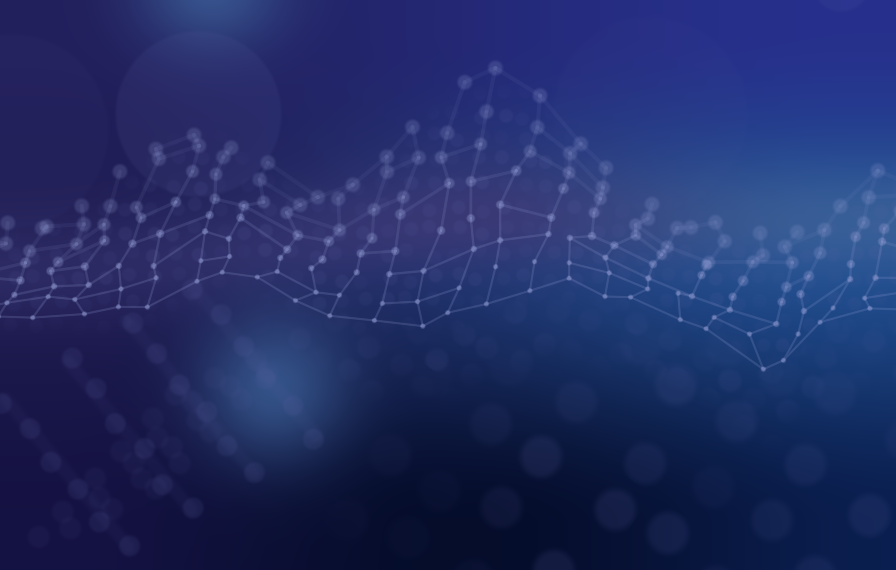
This background is drawn by a Shadertoy shader. Its source:

```glsl
const int ROWS = 8;
const float COLUMN_STEP = 0.066;
const float SLANT = 0.08;
const float NODE_JITTER = 0.55;
const vec3 TOP_LEFT = vec3(0.13, 0.12, 0.36);
const vec3 TOP_RIGHT = vec3(0.15, 0.19, 0.55);
const vec3 MID_LEFT = vec3(0.12, 0.11, 0.32);
const vec3 MID_RIGHT = vec3(0.13, 0.31, 0.57);
const vec3 LOW_LEFT = vec3(0.08, 0.07, 0.26);
const vec3 LOW_MID = vec3(0.02, 0.05, 0.17);
const vec3 LOW_RIGHT = vec3(0.04, 0.12, 0.31);
const vec3 HAZE_LEFT = vec3(0.23, 0.22, 0.46);
const vec3 HAZE_RIGHT = vec3(0.25, 0.39, 0.60);
const vec3 GLOW = vec3(0.24, 0.39, 0.61);
const vec3 MESH = vec3(0.56, 0.60, 0.82);
const vec3 BOKEH = vec3(0.36, 0.38, 0.64);

float hash(vec2 c) {
    vec3 q = fract(c.xyx * vec3(0.1031, 0.1030, 0.0973));
    q += dot(q, q.yzx + 33.33);
    return fract((q.x + q.y) * q.z);
}

float bump(float x, float center, float width) {
    float t = (x - center) / width;
    return exp(-t * t);
}

float disk(vec2 p, float radius, float soft) {
    return 1.0 - smoothstep(radius - soft, radius + soft, length(p));
}

float segment(vec2 p, vec2 a, vec2 b) {
    vec2 ab = b - a;
    return length(p - a - ab * clamp(dot(p - a, ab) / dot(ab, ab), 0.0, 1.0));
}

float crest(float x) {
    return 0.59 + 0.18 * bump(x, 0.34, 0.18) + 0.28 * bump(x, 0.86, 0.21)
         + 0.13 * bump(x, 1.56, 0.09);
}

float trough(float x) {
    return 0.45 + 0.08 * bump(x, 0.41, 0.10) - 0.02 * bump(x, 0.73, 0.08)
         + 0.05 * bump(x, 1.00, 0.14) - 0.085 * bump(x, 1.34, 0.09);
}

// Jittered vertex of the wave surface
vec2 node(float column, float row) {
    float v = row / float(ROWS - 1);
    vec2 cell = vec2(column + 17.0, row + 5.0);
    float x = (column + NODE_JITTER * (hash(cell) - 0.5)) * COLUMN_STEP + SLANT * v;
    float y = mix(trough(x), crest(x), v) + 0.026 * (hash(cell + 41.0) - 0.5);
    return vec2(x, y);
}

// Cellular field of soft disks
float bokehField(vec2 p, float size, float radius) {
    vec2 cell = floor(p / size) + 30.0;
    vec2 offset = vec2(hash(cell), hash(cell + 13.0)) - 0.5;
    vec2 local = (fract(p / size) - 0.5 - 0.4 * offset) * size;
    return disk(local, radius, radius * 0.25) * (0.3 + 0.7 * hash(cell + 7.0));
}

vec3 backdrop(vec2 p) {
    float across = smoothstep(0.1, 1.5, p.x);
    vec3 low = mix(LOW_LEFT, LOW_MID, smoothstep(0.1, 0.75, p.x));
    low = mix(low, LOW_RIGHT, smoothstep(0.85, 1.6, p.x));
    vec3 color = mix(low, mix(MID_LEFT, MID_RIGHT, across), smoothstep(0.08, 0.58, p.y));
    color = mix(color, mix(TOP_LEFT, TOP_RIGHT, across), smoothstep(0.58, 0.95, p.y));

    // Misty band, fading faster below
    float dy = p.y - 0.52 - 0.09 * smoothstep(0.0, 0.9, p.x);
    float haze = bump(dy, 0.0, dy > 0.0 ? 0.10 : 0.085) * mix(0.5, 0.75, smoothstep(0.2, 0.8, p.x));
    haze += 0.25 * bump(p.x, 0.85, 0.24) * bump(p.y, 0.68, 0.11);
    color = mix(color, mix(HAZE_LEFT, HAZE_RIGHT, smoothstep(0.8, 1.5, p.x)), haze);

    // Coloured lights
    color = mix(color, GLOW, 0.75 * bump(length(p - vec2(0.48, 0.32)), 0.0, 0.13));
    return mix(color, GLOW, 0.75 * bump(length((p - vec2(0.37, 1.02)) * vec2(1.0, 1.2)), 0.0, 0.13));
}

float blurredShapes(vec2 p) {
    // Large faint rings of light
    float light = 0.13 * disk(p - vec2(0.348, 0.80), 0.145, 0.004);
    light += 0.05 * disk(p - vec2(0.02, 0.77), 0.17, 0.005);
    light += 0.04 * disk(p - vec2(1.14, 0.80), 0.17, 0.006);
    light += 0.10 * disk(p - vec2(1.475, 1.03), 0.05, 0.004);

    // Beads falling, then rising, at lower left
    for (int k = 0; k < 4; k++) {
        float f = float(k);
        vec2 start = vec2(0.01 + 0.11 * f, 0.30 + 0.065 * f);
        vec2 stride = vec2(0.043, -0.052);
        vec2 rise = vec2(0.06 + 0.07 * f, 0.05 + 0.03 * f);
        for (int i = 0; i < 6; i++) {
            float n = float(i);
            float wobble = 0.016 * (hash(vec2(n, f)) - 0.5);
            light += 0.14 * disk(p - start - stride * n - wobble, 0.018, 0.004);
            light += 0.08 * disk(p - rise - vec2(0.05, 0.052) * n + wobble, 0.019, 0.005);
        }
        float beam = segment(p, start, start + stride * 5.0);
        light += 0.07 * (1.0 - smoothstep(0.004, 0.018, beam));
    }

    // Diagonal disks below and fine disks in the mist
    vec2 turned = mat2(0.83, 0.56, -0.56, 0.83) * p;
    float below = smoothstep(0.5, 0.95, p.x) * (1.0 - smoothstep(0.28, 0.46, p.y));
    light += 0.17 * below * bokehField(turned, 0.125, 0.036);
    float mist = smoothstep(-0.06, 0.05, p.y - trough(p.x)) * (1.0 - smoothstep(-0.08, 0.02, p.y - crest(p.x)));
    light += 0.15 * mist * bokehField(p, 0.041, 0.012);
    float fringe = bump(p.y, trough(p.x) - 0.07, 0.05) * smoothstep(0.4, 0.65, p.x);
    return light + 0.12 * fringe * bokehField(turned + 0.4, 0.062, 0.020);
}

// Linked points, sharp in front and soft behind
float mesh(vec2 p, float pixel) {
    float light = 0.0;
    for (int j = 0; j < ROWS; j++) {
        float row = float(j);
        float v = row / float(ROWS - 1);
        float blur = smoothstep(0.1, 0.95, v);
        float radius = mix(0.0042, 0.0125, blur);
        float width = mix(0.0008, 0.0025, blur);
        float base = floor((p.x - SLANT * v) / COLUMN_STEP);
        for (int i = -1; i <= 1; i++) {
            float column = base + float(i);
            vec2 a = node(column, row);
            float along = segment(p, a, node(column + 1.0, row));
            float upward = j < ROWS - 1 ? segment(p, a, node(column, row + 1.0)) : 1.0;
            float keep = j == 0 ? 1.0 : step(0.5, hash(vec2(column + 60.0, row)));
            float link = keep * (1.0 - smoothstep(width, width + pixel * 1.2, along));
            link = max(link, 1.0 - smoothstep(width, width + pixel * 1.2, upward));
            light += link * mix(0.22, 0.07, blur);
            light += disk(p - a, radius, max(pixel, radius * 0.3)) * mix(0.48, 0.22, blur);
        }
    }
    return light;
}

void mainImage(out vec4 fragColor, in vec2 fragCoord) {
    vec2 p = fragCoord / iResolution.y;
    p.x *= 1.5706 * iResolution.y / iResolution.x;
    vec3 color = backdrop(p);
    color = mix(color, BOKEH, min(blurredShapes(p), 0.6));
    color = mix(color, MESH, min(mesh(p, 1.0 / iResolution.y), 0.7));
    fragColor = vec4(color, 1.0);
}
```
